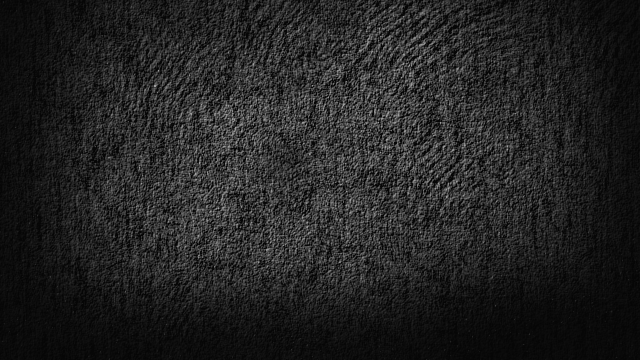
Reproduce this texture procedurally as a Shadertoy shader.

```glsl
const float BLACK_LEVEL = 0.024;
const float BASE_TONE = 0.158;
const float RELIEF_GAIN = 2.3;
const float MOTTLE_GAIN = 2.1;
const float STREAK_GAIN = 0.85;
const float SURFACE_LEVEL = 0.86;
const float SPECK_GAIN = 0.5;
const vec2 LIGHT_STEP = vec2(-0.0026, 0.0024);
const vec2 GLOW_CENTER = vec2(0.90, 0.56);
const vec2 GLOW_RADIUS = vec2(0.72, 0.43);

// Brushed patches: center, angle, radius
const int PATCHES = 7;
const vec4 BRUSH[PATCHES] = vec4[](
    vec4(0.75, 0.96, 1.00, 0.17), vec4(1.12, 0.90, 0.75, 0.18),
    vec4(1.34, 0.93, 0.40, 0.15), vec4(0.45, 0.78, 1.10, 0.17),
    vec4(1.23, 0.51, 0.85, 0.13), vec4(1.70, 0.93, 0.95, 0.16),
    vec4(0.49, 0.13, 1.10, 0.10));

// Pools of light and shade: center, radius, gain
const int POOLS = 8;
const vec4 POOL[POOLS] = vec4[](
    vec4(0.68, 0.65, 0.12, 0.06), vec4(1.02, 0.69, 0.17, 0.04),
    vec4(1.25, 0.50, 0.18, 0.02), vec4(0.58, 0.36, 0.22, 0.04),
    vec4(1.14, 0.92, 0.18, 0.04), vec4(0.77, 0.55, 0.08, -0.06),
    vec4(1.40, 0.10, 0.30, -0.05), vec4(0.92, 0.28, 0.15, 0.03));

vec2 hash2(vec2 p) {
    vec3 q = fract(vec3(p.xyx) * vec3(0.1031, 0.1030, 0.0973));
    q += dot(q, q.yzx + 33.33);
    return fract((q.xx + q.yz) * q.zy);
}

// Distance to the nearest scattered point
float cellular(vec2 p) {
    vec2 cell = floor(p), f = fract(p);
    float nearest = 4.0;
    for (int y = -1; y <= 1; y++)
    for (int x = -1; x <= 1; x++) {
        vec2 o = vec2(x, y);
        vec2 d = o + hash2(cell + o + 200.0) - f;
        nearest = min(nearest, dot(d, d));
    }
    return sqrt(nearest);
}

vec2 warp(vec2 p) {
    return p + 0.005 * sin(p.yx * vec2(23.0, 29.0) + 2.0 * sin(p * 11.0));
}

float bump(vec2 p) {
    return 0.45 - cellular(p);
}

float plasterHeight(vec2 p) {
    vec2 q = warp(p);
    float h = 0.40 * bump(q * vec2(47.0, 43.0))
            + 0.55 * bump(q * vec2(112.0, 96.0) + 7.0)
            + 0.60 * bump(q * vec2(185.0, 165.0) + 19.0);
    // Curved bristle marks
    for (int i = 0; i < PATCHES; i++) {
        vec4 b = BRUSH[i];
        vec2 d = p - b.xy;
        float weight = exp(-dot(d, d) / (b.w * b.w));
        if (weight < 0.02) continue;
        float c = cos(b.z), s = sin(b.z);
        vec2 along = vec2(c * d.x + s * d.y, c * d.y - s * d.x);
        along.y += 0.9 * along.x * along.x + 0.003 * sin(along.x * 42.0);
        h += 1.3 * weight * bump(along * vec2(12.0, 66.0) + float(i) * 23.0);
    }
    return h;
}

// Broad light with soft pools, fading at the borders
float toneField(vec2 p) {
    vec2 d = (p - GLOW_CENTER) / GLOW_RADIUS;
    float r2 = dot(d, d);
    float tone = BASE_TONE * exp(-0.35 * r2 - 0.3 * r2 * r2);
    tone += 0.03 * exp(-0.2 * r2 * r2);
    for (int i = 0; i < POOLS; i++) {
        vec2 q = (p - POOL[i].xy) / POOL[i].z;
        tone += POOL[i].w * exp(-dot(q, q));
    }
    float border = smoothstep(0.0, 0.32, p.x) * smoothstep(1.78, 1.50, p.x)
                 * smoothstep(0.02, 0.30, p.y);
    return max(tone, 0.0) * mix(0.22, 1.0, border) + 0.012;
}

void mainImage(out vec4 fragColor, in vec2 fragCoord) {
    vec2 p = fragCoord / iResolution.y;
    p.x += 0.5 * (16.0 / 9.0 - iResolution.x / iResolution.y);
    vec2 q = warp(p);

    // Side-lit relief
    float relief = plasterHeight(p) - plasterHeight(p + LIGHT_STEP);

    // Stains and fine pits
    float mottle = 0.22 * bump(q * 12.0 + 3.0) + 0.30 * bump(q * 31.0 + 11.0)
                 + 0.45 * bump(q * vec2(72.0, 64.0) + 29.0)
                 + 0.50 * bump(q * vec2(150.0, 130.0) + 53.0);

    // Vertical scratches, denser at both sides
    float sides = smoothstep(0.25, 0.85, abs(p.x - 0.89));
    float streak = bump(vec2(p.x * 90.0, p.y * 5.0))
                 + 0.9 * bump(vec2(p.x * 165.0, p.y * 13.0) + 41.0);
    float seamX = p.x - 1.412 - 0.003 * sin(p.y * 9.0);
    float seam = exp(-pow(seamX / 0.0025, 2.0))
               * smoothstep(0.15, 0.35, p.y) * smoothstep(0.82, 0.6, p.y);

    float tone = toneField(p);
    float surface = SURFACE_LEVEL + RELIEF_GAIN * relief + MOTTLE_GAIN * mottle
                  + STREAK_GAIN * mix(0.7, 1.2, sides) * streak;
    surface = max(surface, 0.0);
    float shade = BLACK_LEVEL + (tone + 0.06 * seam) * surface;

    // Sparse raised specks
    float speck = smoothstep(0.17, 0.06, cellular(p * vec2(48.0, 40.0) + 61.0));
    float cluster = smoothstep(0.55, 0.25, cellular(p * 7.0 + 5.0));
    shade += SPECK_GAIN * speck * cluster * max(relief, 0.0) * (0.4 + 3.0 * tone);

    fragColor = vec4(vec3(min(shade, 0.62)), 1.0);
}
```
